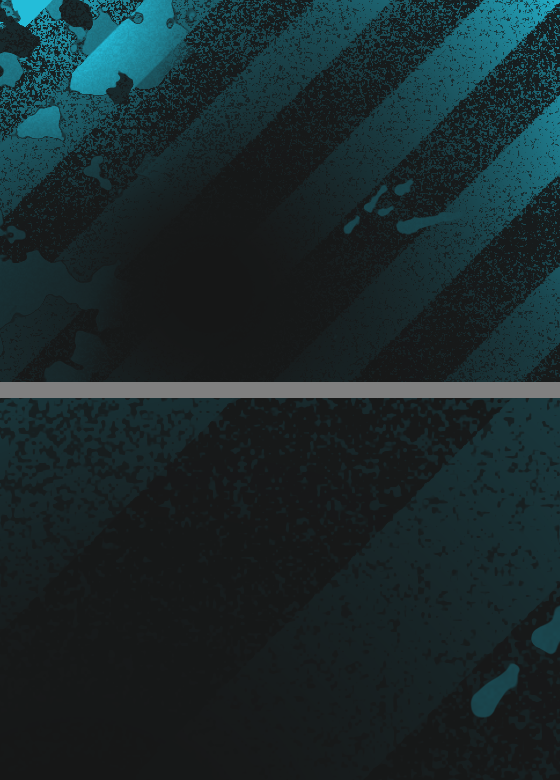
Top: the whole. Bottom: its middle third, enlarged.
Reproduce this background procedurally as a WebGL 2 fragment shader.

```glsl
#version 300 es
precision highp float;
// Worn diagonal hazard stripes in teal on near-black, lit from the corners.
// A repeated band sets paint coverage; layered value noise adds grain, flakes,
// holes and smears. All lengths are fractions of the canvas height.

#define PERIOD 0.445
#define BAND_WIDTH 0.203
#define BAND_END 0.137
#define INK vec3(0.088, 0.092, 0.092)
#define TEAL vec3(0.13, 0.61, 0.70)
#define DARK_CENTRE vec2(0.55, 0.24)
#define BRIGHT_CORNER vec2(0.15, 0.95)
#define GRAIN_SCALE 330.0
#define FLAKE_SCALE 7.0
#define HOLE_SCALE 9.0
#define SMEAR_TONE 0.34

uniform vec2 u_resolution;
out vec4 fragColor;

// Start and end of each dried smear, thickest first
const vec4 SMEARS[5] = vec4[5](
    vec4(1.055, 0.405, 1.203, 0.441),
    vec4(1.050, 0.500, 1.074, 0.523),
    vec4(0.912, 0.400, 0.937, 0.430),
    vec4(0.964, 0.456, 1.008, 0.510),
    vec4(1.000, 0.443, 1.023, 0.454));

float hash(vec2 p) {
    vec3 q = fract(p.xyx * 0.1031);
    q += dot(q, q.yzx + 33.33);
    return fract((q.x + q.y) * q.z);
}

float noise(vec2 p) {
    vec2 i = floor(p), f = fract(p);
    f = f * f * (3.0 - 2.0 * f);
    return mix(mix(hash(i), hash(i + vec2(1, 0)), f.x),
               mix(hash(i + vec2(0, 1)), hash(i + vec2(1, 1)), f.x), f.y);
}

float fbm(vec2 p) {
    float sum = 0.0, amp = 0.533;
    for (int i = 0; i < 4; i++) {
        sum += amp * noise(p);
        p = mat2(1.6, 1.2, -1.2, 1.6) * p + 11.7;
        amp *= 0.5;
    }
    return sum;
}

// 1 inside a diagonal band, 0 in the gap
float bands(vec2 p, float soft) {
    float along = p.x + 1.0 - p.y - BAND_END + 0.5 * BAND_WIDTH;
    float fromAxis = abs(fract(along / PERIOD + 0.5) - 0.5) * PERIOD;
    float dist = (fromAxis - 0.5 * BAND_WIDTH) * 0.7071;
    return 1.0 - smoothstep(-soft, soft, dist);
}

// Distance to a capsule that narrows towards its end
float smear(vec2 p, vec4 ends, float radius) {
    vec2 a = p - ends.xy, b = ends.zw - ends.xy;
    float h = clamp(dot(a, b) / dot(b, b), 0.0, 1.0);
    return length(a - b * h) - radius * mix(1.0, 0.5, h);
}

void main() {
    vec2 p = gl_FragCoord.xy / u_resolution.y;
    float pixel = 1.0 / u_resolution.y;
    float band = bands(p, 1.2 * pixel);

    // Light rises away from the dark centre and around the bright corner
    vec2 toCorner = p - BRIGHT_CORNER;
    float corner = exp(-7.0 * dot(toCorner, toCorner));
    float d = distance(p, DARK_CENTRE);
    float light = pow(d / 1.15, 2.5) * mix(0.4, 1.0, smoothstep(0.0, 0.55, p.y));
    light = (light + 0.6 * corner) * smoothstep(0.08, 0.55, d);
    light = min(light + 0.05 * smoothstep(0.1, 0.4, d), 1.1);

    // Grain: bands are mostly covered, gaps only speckled
    float topWear = smoothstep(0.65, 1.0, p.y) * (1.0 - smoothstep(0.7, 1.3, p.x));
    float worn = max(corner, topWear);
    float grain = 0.55 * noise(p * GRAIN_SCALE) + 0.33 * noise(p * GRAIN_SCALE * 0.45)
                + 0.12 * noise(p * vec2(30.0, 260.0));
    float threshold = mix(mix(0.62, 0.49, worn), mix(0.35, 0.42, corner), band);
    threshold += 0.35 * (0.5 - fbm(p * 5.0 + 3.0));
    float cover = smoothstep(threshold - 0.09, threshold + 0.09, grain);
    float level = mix(mix(0.75, 0.9, worn), mix(1.0, 0.75, corner), band);
    float tone = light * level * mix(mix(0.08, 0.3, band), 1.0, cover);

    // Flakes down the left side, dense and bright on the corner bands
    float side = 1.0 - smoothstep(0.15, 0.3, p.x - 0.3 * p.y);
    vec2 warp = vec2(noise(p * 14.0), noise(p * 14.0 + 40.0)) * 0.04;
    float flakeField = fbm((p + warp) * FLAKE_SCALE);
    float flakeLimit = mix(0.62, 0.50, band * smoothstep(0.2, 0.6, corner));
    float flake = smoothstep(0.0, 0.016, flakeField - flakeLimit) * side;
    float rim = 1.0 - smoothstep(0.004, 0.016, abs(flakeField - flakeLimit));
    float flakeTone = light * mix(0.7, 1.35, band * corner) + 0.06;
    tone = mix(tone, flakeTone * (0.88 + 0.24 * grain), flake);
    tone *= 1.0 - 0.5 * rim * side;

    // Dark holes eaten into the bright corner
    float holeLimit = mix(0.85, 0.58, smoothstep(0.35, 0.75, corner));
    float hole = smoothstep(0.0, 0.02, fbm((p + warp) * HOLE_SCALE + 17.0) - holeLimit);
    tone = mix(tone, 0.03 + 0.1 * cover, hole);

    // Smears with ragged edges
    float ragged = (noise(p * 70.0) - 0.5) * 0.009;
    for (int i = 0; i < 5; i++) {
        float dist = smear(p, SMEARS[i], 0.018 - 0.0025 * float(i)) + ragged;
        float mask = 1.0 - smoothstep(-pixel, pixel, dist);
        tone = mix(tone, SMEAR_TONE * (0.9 + 0.2 * grain), mask);
    }

    fragColor = vec4(mix(INK, TEAL, clamp(tone, 0.0, 1.25)), 1.0);
}
```
